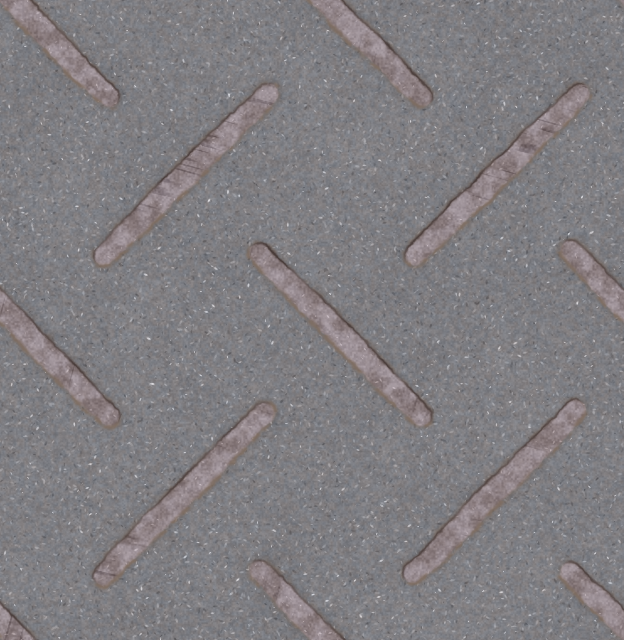
Give the GLSL for this texture, as a Shadertoy shader.

```glsl
float hash(vec2 p) {
    vec3 q = fract(p.xyx * vec3(0.1031, 0.1030, 0.0973));
    q += dot(q, q.yzx + 33.33);
    return fract((q.x + q.y) * q.z);
}

float noise(vec2 p) {
    vec2 i = floor(p), f = fract(p);
    f = f * f * (3.0 - 2.0 * f);
    return mix(mix(hash(i), hash(i + vec2(1, 0)), f.x),
               mix(hash(i + vec2(0, 1)), hash(i + vec2(1, 1)), f.x), f.y);
}

float fbm(vec2 p) {
    float sum = 0.0, amp = 0.5;
    for (int i = 0; i < 4; i++) {
        sum += amp * noise(p);
        p = mat2(1.6, 1.2, -1.2, 1.6) * p + 17.3;
        amp *= 0.5;
    }
    return sum;
}

// Tiny elongated flecks, one candidate per grid cell
float flecks(vec2 p, float density, float chance, float size) {
    vec2 cell = floor(p * density);
    float sum = 0.0;
    for (int j = -1; j <= 1; j++)
    for (int i = -1; i <= 1; i++) {
        vec2 id = cell + vec2(i, j);
        vec2 center = id + vec2(hash(id + 3.1), hash(id + 47.7));
        float angle = 6.283 * hash(id + 81.3);
        vec2 q = mat2(cos(angle), sin(angle), -sin(angle), cos(angle)) * (p - center / density);
        float radius = size * (0.6 + 0.8 * hash(id + 19.9));
        float fleck = 1.0 - smoothstep(0.3, 1.3, length(q * vec2(0.7, 1.4)) / radius);
        sum += fleck * step(hash(id + 7.7), chance) * (0.35 + 0.65 * hash(id + 61.0));
    }
    return min(sum, 1.0);
}

// Worn steel between the treads
vec3 plateColor(vec2 p) {
    vec3 color = vec3(0.495, 0.492, 0.508);
    color += 0.04 * (fbm(p * 9.0) - 0.47);
    color += 0.10 * (fbm(p * 150.0) - 0.47);
    color += 0.07 * (noise(p * 380.0 + 9.0) - 0.5);
    color += vec3(0.03, 0.0, -0.025) * (noise(p * 170.0 + 31.0) - 0.5);
    color -= 0.10 * flecks(p + 5.0, 90.0, 0.35, 0.0022);
    color += 0.13 * flecks(p, 100.0, 0.40, 0.0022);
    return color + 0.30 * flecks(p + 2.0, 60.0, 0.20, 0.0019);
}

// Polished pinkish metal; t runs along and across the tread
vec3 treadColor(vec2 p, vec2 t, float seed) {
    float wear = fbm(p * 55.0 + seed * 40.0);
    vec3 color = mix(vec3(0.51, 0.455, 0.46), vec3(0.63, 0.585, 0.61), smoothstep(0.2, 0.72, wear));
    color += 0.10 * (noise(p * 330.0) - 0.5);
    color += 0.07 * (fbm(p * 160.0 + 4.0) - 0.47);
    // Slanted scratches, present on some stretches only
    float scratch = noise(vec2(t.x * 190.0 + t.y * 110.0, t.y * 22.0 + seed * 50.0));
    float patches = smoothstep(0.4, 0.7, noise(vec2(t.x * 14.0, seed * 90.0)));
    color -= 0.11 * smoothstep(0.72, 0.92, scratch) * patches;
    return color + 0.15 * flecks(p + 8.0, 90.0, 0.25, 0.0018);
}

void mainImage(out vec4 fragColor, in vec2 fragCoord) {
    vec2 p = fragCoord / iResolution.y;
    float pixel = 1.0 / iResolution.y;
    vec2 period = vec2(0.486, 0.497);
    vec3 color = plateColor(p);

    // Two interleaved lattices of treads, slanting opposite ways
    for (int k = 0; k < 2; k++) {
        float lean = 1.0 - 2.0 * float(k);
        vec2 grid = (p - vec2(0.289, 0.728)) / period - 0.5 * float(k);
        vec2 id = floor(grid + 0.5);
        float seed = hash(id + 23.0 * float(k) + 11.0);
        vec2 local = (grid - id) * period + 0.005 * (vec2(seed, hash(id + 71.0)) - 0.5);
        vec2 along = normalize(vec2(1.0, lean * (1.0 + 0.04 * (seed - 0.5))));
        vec2 t = vec2(dot(local, along), dot(local, vec2(-along.y, along.x)));
        t.y += 0.004 * (noise(vec2(t.x * 28.0, seed * 60.0)) - 0.5);

        // Rounded bar with a ragged outline and slightly narrower tips
        float radius = 0.0188 - 0.09 * t.x * t.x;
        float d = length(vec2(max(abs(t.x) - 0.180, 0.0), t.y)) - radius;
        d += 0.0045 * (fbm(p * 120.0) - 0.47);
        float upper = smoothstep(-0.004, 0.012, t.y);

        // Rusty rim, strongest along the lower side
        float rim = exp(-pow((d - 0.0015) / 0.0038, 2.0));
        float rust = smoothstep(0.25, 0.65, noise(p * 85.0 + 6.0));
        color *= 1.0 - 0.07 * exp(-pow(d / 0.009, 2.0));
        color = mix(color, treadColor(p, t, seed), 1.0 - smoothstep(-pixel, pixel + 0.001, d));
        color = mix(color, vec3(0.50, 0.425, 0.37), rim * (0.25 + 0.55 * rust) * mix(1.0, 0.55, upper));

        // Broken shadow line on the upper side
        float shadow = exp(-pow(d / 0.0021, 2.0)) * upper;
        color = mix(color, vec3(0.25, 0.20, 0.19), shadow * (0.3 + 0.6 * noise(vec2(t.x * 35.0, seed * 30.0))));
    }
    fragColor = vec4(clamp(color, 0.0, 1.0), 1.0);
}
```
